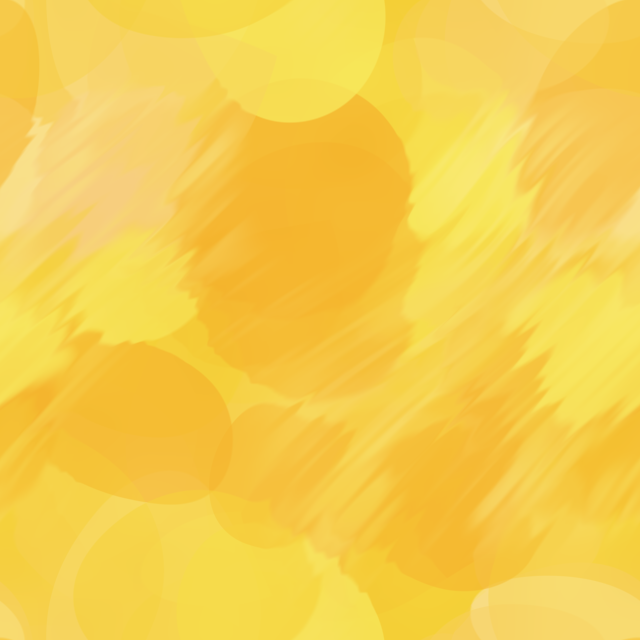
Give the GLSL for this background, as a three.js fragment shader.

```glsl
varying vec2 vUv;

const float TAU = 6.2831853;
const int SHAPES = 44;
const float MIN_RADIUS = 0.08;
const float MAX_RADIUS = 0.21;
const float EDGE = 0.0014;
const float SMEAR_EDGE = 0.014;
const float SMEAR_REACH = 0.13;
const float BEND = 0.09;
const float WOBBLE = 0.035;
const float PALE_HEIGHT = 0.83;
const vec3 ORANGE = vec3(0.96, 0.71, 0.18);
const vec3 GOLD = vec3(0.96, 0.82, 0.22);
const vec3 HONEY = vec3(0.97, 0.82, 0.38);
const vec3 LEMON = vec3(0.97, 0.91, 0.36);
const vec3 PEACH = vec3(0.97, 0.81, 0.51);
const vec3 CREAM = vec3(0.98, 0.90, 0.62);

float hash(vec2 p) {
  vec3 q = fract(p.xyx * vec3(0.1031, 0.1030, 0.0973));
  q += dot(q, q.yzx + 33.33);
  return fract((q.x + q.y) * q.z);
}

// Value noise that wraps after a whole number of cells
float noise(vec2 p, vec2 period, float seed) {
  vec2 cell = floor(p);
  vec2 f = p - cell;
  f = f * f * (3.0 - 2.0 * f);
  vec2 a = floor(mod(cell + 0.5, period));
  vec2 b = floor(mod(cell + 1.5, period));
  float low = mix(hash(a + seed), hash(vec2(b.x, a.y) + seed), f.x);
  float high = mix(hash(vec2(a.x, b.y) + seed), hash(b + seed), f.x);
  return mix(low, high, f.y);
}

float tiled(vec2 p, float count, float seed) {
  return noise(p * count, vec2(count), seed);
}

vec2 drift(vec2 p, float count, float seed) {
  return vec2(tiled(p, count, seed), tiled(p, count, seed + 17.0)) - 0.5;
}

// Fine bristles running along the rising diagonal
float bristles(vec2 p) {
  vec2 uv = vec2(p.x - p.y, p.x + p.y);
  vec2 broad = vec2(26.0, 4.0);
  vec2 fine = vec2(74.0, 5.0);
  return 0.55 * noise(uv * broad, broad, 41.0) + 0.45 * noise(uv * fine, fine, 53.0);
}

float paleness(float y) {
  return cos(TAU * (y - PALE_HEIGHT));
}

vec3 pigment(float pick) {
  if (pick < 0.30) return ORANGE;
  if (pick < 0.50) return GOLD;
  if (pick < 0.67) return HONEY;
  if (pick < 0.81) return LEMON;
  if (pick < 0.92) return PEACH;
  return CREAM;
}

// Rotated ellipse, sometimes cut by a straight edge
float blob(vec2 d, float id) {
  float angle = TAU * hash(vec2(id, 3.0));
  float c = cos(angle);
  float s = sin(angle);
  d = vec2(c * d.x + s * d.y, c * d.y - s * d.x);
  float size = mix(MIN_RADIUS, MAX_RADIUS, hash(vec2(id, 5.0)));
  vec2 radii = size * vec2(1.2, mix(0.65, 1.15, hash(vec2(id, 7.0))));
  float dist = (length(d / radii) - 1.0) * min(radii.x, radii.y);
  float cut = d.x - size * 0.35;
  return hash(vec2(id, 9.0)) < 0.3 ? max(dist, cut) : dist;
}

void main() {
  vec2 p = vUv;

  // Smeared areas pull the paint along the bristles
  float smear = smoothstep(0.5, 0.82, tiled(p, 4.0, 11.0) + 0.1 * paleness(p.y));
  float streak = bristles(p + BEND * drift(p, 3.0, 23.0));
  vec2 q = p + smear * SMEAR_REACH * (streak - 0.5) * vec2(1.0, 0.8);
  q += WOBBLE * drift(q, 5.0, 67.0);

  // Soft ground
  vec3 color = mix(GOLD, HONEY, smoothstep(0.25, 0.75, tiled(q, 3.0, 71.0) + 0.2 * paleness(p.y)));

  // Translucent overlapping shapes
  float softness = mix(EDGE, SMEAR_EDGE, smear);
  for (int i = 0; i < SHAPES; i++) {
    float id = float(i) + 1.0;
    vec2 jitter = 0.12 * vec2(hash(vec2(id, 13.0)), hash(vec2(id, 15.0)));
    vec2 center = fract(id * vec2(0.7549, 0.5698) + jitter);
    vec2 d = fract(q - center + 0.5) - 0.5;
    float cover = 1.0 - smoothstep(-softness, softness, blob(d, id));
    float pick = hash(vec2(id, 19.0)) + 0.16 * paleness(center.y);
    float opacity = mix(0.3, 0.8, hash(vec2(id, 21.0)));
    color = mix(color, pigment(pick), cover * opacity);
  }

  // Pale dry strokes and faint unevenness
  vec3 highlight = mix(LEMON, CREAM, tiled(p, 5.0, 83.0));
  color = mix(color, highlight, 0.5 * smear * smoothstep(0.4, 0.8, streak));
  color += 0.02 * (tiled(q, 9.0, 91.0) - 0.5) * vec3(0.3, 1.0, 1.2);

  gl_FragColor = vec4(color, 1.0);
}
```
